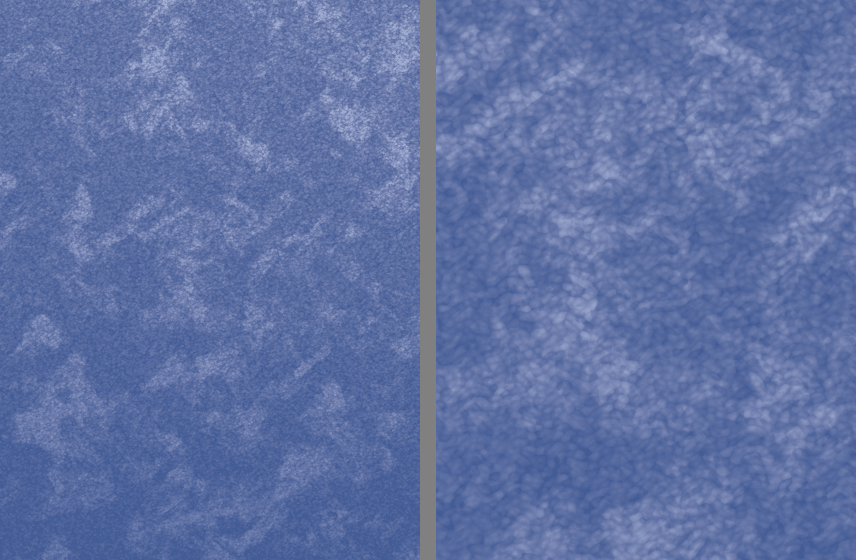
Left: the whole. Right: its middle third, enlarged.
Reproduce this texture procedurally as a Shadertoy shader.

```glsl
// Mottled blue suede: ragged pale flakes and a fine pebbled grain, lit from the upper right.

const vec3 SHADE_BLUE = vec3(0.29, 0.38, 0.60);
const vec3 MID_BLUE   = vec3(0.42, 0.48, 0.67);
const vec3 PALE_BLUE  = vec3(0.56, 0.61, 0.77);

const float FLAKE_SCALE    = 10.5;   // largest flakes across the width
const float FLAKE_SLANT    = 0.35;   // direction of the flakes, radians
const float FLAKE_STRETCH  = 1.2;
const float FLAKE_STRENGTH = 0.80;
const float EDGE_SHARPNESS = 11.0;
const vec2  PEBBLE_SCALE   = vec2(135.0, 185.0);
const float FINE_SCALE     = 240.0;
const float GRAIN_STRENGTH = 0.75;
const float TONE_BOTTOM    = -0.13;
const float TONE_TOP       = 0.80;
const float TONE_FLOOR     = -0.2;

vec3 hash3(vec2 cell) {
    vec3 h = fract(cell.xyx * vec3(0.1031, 0.1030, 0.0973));
    h += dot(h, h.yxz + 33.33);
    return fract((h.xxy + h.yzz) * h.zyx);
}

mat2 rotate(float angle) {
    float c = cos(angle), s = sin(angle);
    return mat2(c, -s, s, c);
}

// Cellular noise: x is a cell value with softened borders, y the distance to the nearest seed
vec2 cellular(vec2 p) {
    vec2 base = floor(p);
    float total = 0.0, weights = 0.0, nearest = 4.0;
    for (int j = -1; j <= 1; j++) {
        for (int i = -1; i <= 1; i++) {
            vec2 cell = base + vec2(i, j);
            vec3 rnd = hash3(cell + 100.0);
            vec2 toSeed = cell + rnd.xy - p;
            float d2 = dot(toSeed, toSeed);
            float w = exp(-EDGE_SHARPNESS * d2);
            total += w * rnd.z;
            weights += w;
            nearest = min(nearest, d2);
        }
    }
    return vec2(total / max(weights, 1e-6), sqrt(nearest));
}

// Layered sines that bend the flake outlines
vec2 warp(vec2 p) {
    p += 0.020 * sin(p.yx * 19.0 + vec2(0.7, 2.9));
    p += 0.008 * sin(p.yx * 53.0 + vec2(4.1, 1.3));
    p += 0.003 * sin(p.yx * 131.0 + vec2(2.2, 5.0));
    return p;
}

// Stacked cell sizes give flakes with ragged borders
float flakeHeight(vec2 p) {
    vec2 q = rotate(FLAKE_SLANT) * warp(p);
    q *= FLAKE_SCALE * vec2(1.0 / FLAKE_STRETCH, 1.0);
    float height = 0.0, weight = 0.29, total = 0.0;
    for (int octave = 0; octave < 4; octave++) {
        height += weight * cellular(q).x;
        total += weight;
        weight *= 0.8;
        q = rotate(0.7) * q * 1.9 + vec2(17.3, 9.1);
    }
    return height / total;
}

// Pebbles with dark creases, plus a finer speckle
float leatherGrain(vec2 p) {
    vec2 bent = p + 0.002 * sin(p.yx * 170.0);
    vec2 pebble = cellular(rotate(0.25) * bent * PEBBLE_SCALE);
    float speckle = cellular(rotate(0.9) * p * FINE_SCALE).x;
    return 1.1 * (pebble.x - 0.5) + 1.1 * (0.45 - pebble.y) + 0.8 * (speckle - 0.5);
}

// Tone 0, 1 and 2 stand for shade, middle and pale blue
vec3 suedeColor(float tone) {
    vec3 color = mix(SHADE_BLUE, MID_BLUE, clamp(tone, TONE_FLOOR, 1.0));
    return color + (PALE_BLUE - MID_BLUE) * clamp(tone - 1.0, 0.0, 1.5);
}

void mainImage(out vec4 fragColor, in vec2 fragCoord) {
    vec2 p = fragCoord / iResolution.x;
    vec2 uv = fragCoord / iResolution.xy;

    // Light falls off downward and to the left
    float light = clamp(uv.y * (0.82 + 0.36 * uv.x), 0.0, 1.0);

    // Flakes and their rare bright cores
    float height = flakeHeight(p);
    float flake = smoothstep(0.42, 0.76, height);
    float core = smoothstep(0.64, 0.78, height);

    // Grain stands out most where the light catches it
    float grain = leatherGrain(p) * GRAIN_STRENGTH;
    grain *= mix(0.5, 1.0, light) * (1.0 + 0.5 * flake);

    float tone = mix(TONE_BOTTOM, TONE_TOP, light);
    tone += FLAKE_STRENGTH * mix(0.65, 1.1, light) * flake;
    tone += 0.25 * core + grain;

    fragColor = vec4(suedeColor(tone), 1.0);
}
```
